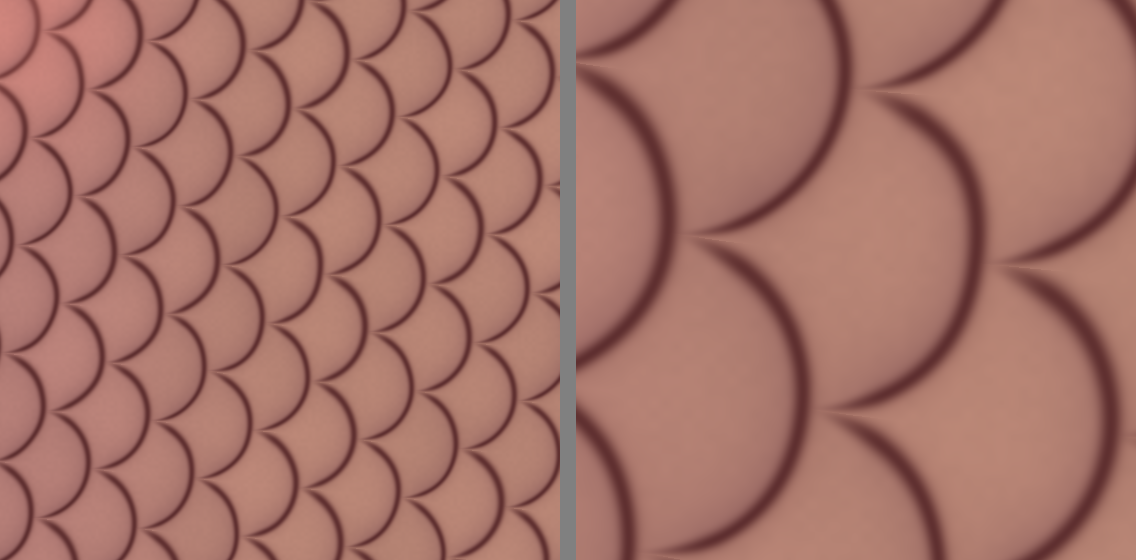
Left, the full canvas; right, a detail of the centre.
Reproduce this pattern procedurally as a three.js fragment shader.

```glsl
// Soft rosy hide of overlapping round scales, all pointing right on a tilted lattice.
// Rows of discs are painted back to front; each rim gets a tapering dark crease,
// a mauve falloff inside and a faint cast shadow outside.
varying vec2 vUv;

float hash(vec2 p) {
  return fract(sin(dot(p, vec2(127.1, 311.7))) * 43758.55);
}

float noise(vec2 p) {
  vec2 i = floor(p), f = fract(p);
  f = f * f * (3.0 - 2.0 * f);
  return mix(mix(hash(i), hash(i + vec2(1.0, 0.0)), f.x),
             mix(hash(i + vec2(0.0, 1.0)), hash(i + vec2(1.0, 1.0)), f.x), f.y);
}

float cross2(vec2 a, vec2 b) {
  return a.x * b.y - a.y * b.x;
}

// Hide colour: tan to the right, pinker to the left, flushed in the top left corner
vec3 skinColor(vec2 p) {
  vec3 skin = mix(vec3(0.725, 0.505, 0.475), vec3(0.725, 0.525, 0.46), smoothstep(0.0, 0.6, p.x));
  float flush = 1.0 - smoothstep(0.0, 0.42, distance(p, vec2(0.0, 1.0)));
  skin = mix(skin, vec3(0.82, 0.525, 0.49), flush);
  return skin * (0.975 + 0.035 * noise(p * 9.0) + 0.02 * noise(p * 150.0));
}

void main() {
  vec2 rowStep = vec2(0.1035, 0.0872);
  vec2 alongRow = vec2(-0.0230, -0.1916);
  vec2 front = normalize(vec2(-alongRow.y, alongRow.x));
  float radius = 0.0977;

  // Small wobble keeps the rims from being perfect circles
  vec2 wobble = vec2(noise(vUv * 14.0), noise(vUv * 14.0 + 40.0)) - 0.5;
  vec2 q = vUv - vec2(0.3958, 0.625) + 0.004 * wobble;
  float row = floor(cross2(q, alongRow) / cross2(rowStep, alongRow));

  vec3 skin = skinColor(vUv);
  vec3 color = skin;
  float corner = 1.0 - smoothstep(0.0, 0.3, distance(vUv, vec2(0.0, 1.0)));

  // Rows further left lie on top
  for (int i = 0; i < 3; i++) {
    float k = row + 1.0 - float(i);
    vec2 r = q - k * rowStep;
    float m = floor(dot(r, alongRow) / dot(alongRow, alongRow) + 0.5);
    vec2 d = r - m * alongRow;
    vec2 dir = d / max(length(d), 0.0001);
    float depth = radius - length(d);
    float vary = hash(vec2(k, m)) - 0.5;

    // Creases fade where neighbouring rims meet
    float facing = dot(dir, front);
    float taper = smoothstep(0.05, 0.55, facing);

    // Scale body with mauve shade towards its lower right rim
    float shade = 0.62 * exp(-max(depth, 0.0) / 0.021) * (0.85 - 0.3 * dir.y);
    vec3 body = skin * (1.0 + 0.03 * vary);
    body = mix(body, vec3(0.50, 0.315, 0.33), shade * smoothstep(-0.1, 0.7, facing));
    float inside = smoothstep(-0.0015, 0.0015, depth);
    color = mix(color, body, inside);

    // Shadow on the scales beneath
    float shadow = exp(min(depth, 0.0) / 0.009) * (1.0 - inside);
    color = mix(color, vec3(0.48, 0.28, 0.27), 0.45 * shadow * taper);

    // Crease, thickest at the tip and slightly above it
    float creaseWidth = mix(0.0030, 0.0060, taper) * (1.0 + 0.2 * dir.y + 0.25 * vary);
    float offset = (depth - 0.001) / creaseWidth;
    float crease = exp(-offset * offset) * taper * (0.86 - 0.25 * corner);
    vec3 creaseColor = mix(vec3(0.335, 0.15, 0.155), vec3(0.47, 0.21, 0.20), corner);
    color = mix(color, creaseColor, crease);
  }

  gl_FragColor = vec4(color, 1.0);
}
```
